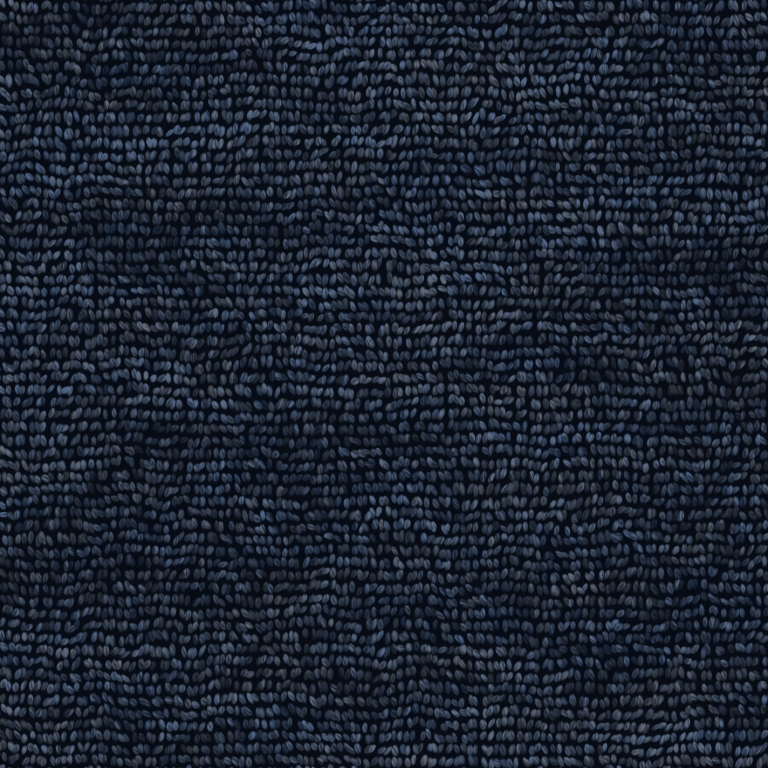
Write a WebGL 2 fragment shader that draws this texture.

```glsl
#version 300 es
precision highp float;
// Dark navy loop-pile carpet: uneven horizontal rows of small leaning yarn loops.

uniform vec2 u_resolution;
out vec4 fragColor;

const vec2 LOOP_GRID = vec2(112.0, 62.0); // loops across, rows up
const int SAMPLES = 2;                    // antialiasing samples per axis

float hash(vec2 p) {
    return fract(sin(dot(p, vec2(127.1, 311.7))) * 43758.5453);
}

float valueNoise(vec2 p) {
    vec2 cell = floor(p);
    vec2 f = fract(p);
    f = f * f * (3.0 - 2.0 * f);
    float low = mix(hash(cell), hash(cell + vec2(1.0, 0.0)), f.x);
    float high = mix(hash(cell + vec2(0.0, 1.0)), hash(cell + vec2(1.0, 1.0)), f.x);
    return mix(low, high, f.y);
}

mat2 rotation(float angle) {
    float c = cos(angle);
    float s = sin(angle);
    return mat2(c, -s, s, c);
}

// Yarn brightness: per-loop variation, short row streaks and broad patches.
float yarnBrightness(vec2 id) {
    float streak = valueNoise(id * vec2(0.13, 0.8) + 17.0);
    float patchy = valueNoise(id * vec2(0.04, 0.12) + 41.0);
    return 0.2 + 0.5 * hash(id + 5.3) + 0.38 * streak * streak + 0.28 * patchy;
}

// Offset from a loop's centre, in row heights, turned to the loop's own axis.
vec2 loopSpace(vec2 gridPos, vec2 id) {
    vec2 jitter = vec2(hash(id + 1.7), hash(id + 9.2)) - 0.5;
    vec2 offset = gridPos - id - 0.5 - jitter * vec2(0.7, 0.28);
    offset.x *= LOOP_GRID.y / LOOP_GRID.x;
    float lean = valueNoise(id * vec2(0.22, 0.45) + 73.0) - 0.5;
    float angle = 1.5 * lean + 1.1 * (hash(id + 3.1) - 0.5);
    return rotation(angle) * offset;
}

// Domed strand profile: 1 on the crest, 0 at the outline.
float loopHeight(vec2 local, vec2 id) {
    vec2 radius = vec2(0.25 + 0.1 * hash(id + 6.4), 0.46 + 0.1 * hash(id + 8.8));
    vec2 d = local / radius;
    return 1.0 - dot(d, d);
}

// Fine twisted filaments running along the strand.
float filaments(vec2 local, vec2 id) {
    vec2 twisted = vec2(local.x * 9.0 + local.y * 3.0, local.y * 2.2);
    return 0.5 + valueNoise(twisted + id * 7.0);
}

vec3 carpetColor(vec2 uv) {
    // Let the rows wander slightly
    vec2 gridPos = uv * LOOP_GRID;
    gridPos.y += 0.55 * (valueNoise(uv * vec2(24.0, 15.0)) - 0.5);
    gridPos.y += 0.25 * (valueNoise(uv * vec2(70.0, 35.0)) - 0.5);
    vec2 cell = floor(gridPos);

    // Topmost loop among the neighbours
    float topHeight = 0.0;
    vec2 topId = cell;
    vec2 topLocal = vec2(0.0);
    for (int y = -1; y <= 1; y++) {
        for (int x = -1; x <= 1; x++) {
            vec2 id = cell + vec2(x, y);
            vec2 local = loopSpace(gridPos, id);
            float height = loopHeight(local, id);
            if (height > topHeight) {
                topHeight = height;
                topId = id;
                topLocal = local;
            }
        }
    }

    // Overhead light, shadowed gaps and a few pale glints
    float dome = smoothstep(0.0, 0.75, topHeight);
    float overhead = clamp(0.85 + 0.75 * topLocal.y, 0.4, 1.2);
    float fiber = filaments(topLocal, topId);
    float light = dome * overhead * fiber * yarnBrightness(topId);
    float glint = step(0.95, hash(topId + 12.6));
    light += 0.28 * glint * dome * smoothstep(0.9, 1.35, fiber);
    light += 0.025 * valueNoise(uv * LOOP_GRID * 3.0);

    // Navy ramp with small hue differences between yarns
    vec3 color = mix(vec3(0.021, 0.040, 0.076), vec3(0.32, 0.37, 0.45), min(light, 1.1));
    float blueness = 0.5 * hash(topId + 21.5) + 0.5 * valueNoise(topId * vec2(0.1, 0.6));
    return color * mix(vec3(1.1, 1.02, 0.93), vec3(0.86, 0.98, 1.1), blueness);
}

void main() {
    vec3 total = vec3(0.0);
    for (int y = 0; y < SAMPLES; y++) {
        for (int x = 0; x < SAMPLES; x++) {
            vec2 shift = (vec2(x, y) + 0.5) / float(SAMPLES) - 0.5;
            total += carpetColor((gl_FragCoord.xy + shift) / u_resolution);
        }
    }
    fragColor = vec4(total / float(SAMPLES * SAMPLES), 1.0);
}
```
